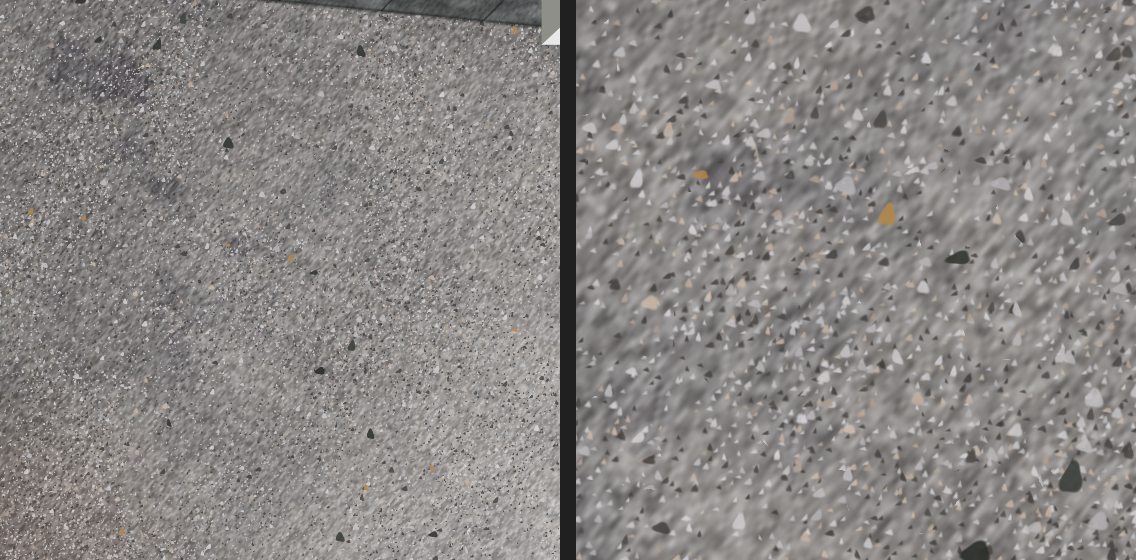
Left, the full canvas; right, a detail of the centre.
Write a Shadertoy shader that draws this texture.

```glsl
#define GRAIN_CONTRAST 0.30
#define GRAIN_ANGLE 0.85
#define CHIP_SHARE 0.46
#define EDGE 0.0012
#define CEMENT vec3(1.015, 0.995, 0.98)
#define STAIN vec3(0.76, 0.75, 0.80)
#define WHITE_CHIP vec3(0.79, 0.78, 0.79)
#define WARM_CHIP vec3(0.76, 0.69, 0.63)
#define DARK_CHIP vec3(0.28, 0.27, 0.26)
#define PEBBLE vec3(0.19, 0.20, 0.18)
#define OCHRE vec3(0.70, 0.53, 0.28)

float hash(vec2 p) {
    return fract(sin(dot(p, vec2(127.1, 311.7))) * 43758.5);
}

mat2 turn(float a) {
    float c = cos(a), s = sin(a);
    return mat2(c, -s, s, c);
}

float noise(vec2 p) {
    vec2 i = floor(p), f = fract(p);
    f = f * f * (3.0 - 2.0 * f);
    return mix(mix(hash(i), hash(i + vec2(1, 0)), f.x),
               mix(hash(i + vec2(0, 1)), hash(i + vec2(1, 1)), f.x), f.y);
}

float fbm(vec2 p) {
    float sum = 0.0, amp = 0.5;
    for (int i = 0; i < 4; i++) {
        sum += amp * noise(p);
        p = turn(0.6) * p * 2.1 + 7.3;
        amp *= 0.5;
    }
    return sum / 0.9375;
}

// One irregular stone per cell: x is its coverage, y a random tint
vec2 chip(vec2 uv, float cells, float share, float radius, float seed) {
    vec2 p = turn(seed) * uv * cells + 17.0 * seed;
    vec2 key = floor(p) + 31.7 * seed;
    if (hash(key) > share) return vec2(0.0);
    float shape = hash(key + 9.2), tint = hash(key + 2.6);
    vec2 center = 0.3 + 0.4 * vec2(hash(key + 3.1), hash(key + 5.7));
    vec2 q = turn(GRAIN_ANGLE - seed + 2.4 * (shape - 0.5)) * (fract(p) - center);
    q.y *= 1.1 + 0.8 * hash(key + 6.4);
    float d = length(q) * (1.0 + 0.17 * sin(3.0 * atan(q.y, q.x) + 6.3 * shape));
    float r = radius * (0.6 + 0.4 * hash(key + 8.3)), soft = EDGE * cells;
    return vec2(1.0 - smoothstep(r - soft, r + soft, d), tint);
}

// Short slanted streaks, coarse and fine
float grain(vec2 uv) {
    vec2 p = turn(GRAIN_ANGLE) * uv;
    return 0.6 * noise(p * vec2(105.0, 240.0)) + 0.5 * noise(p * vec2(190.0, 330.0) + 40.0) - 0.55;
}

vec3 concrete(vec2 uv) {
    // Uneven light, cloudy stains and a warm lower left corner
    float light = 0.475 + 0.15 * uv.x * (1.2 - uv.y) + 0.02 * (1.0 - uv.y);
    light += 0.12 * (fbm(uv * 5.0 + 3.0) - 0.5);
    vec3 color = CEMENT * light;
    float patchy = exp(-8.0 * dot(uv - vec2(0.18, 0.68), uv - vec2(0.18, 0.68)));
    float stain = smoothstep(0.46, 0.75, fbm(uv * 9.0 + 12.0)) * (0.2 + 0.8 * patchy);
    color *= mix(vec3(1.0), STAIN, stain);
    color *= mix(vec3(1.0), vec3(0.97, 0.92, 0.90), smoothstep(0.5, 0.0, length(uv)));
    color += GRAIN_CONTRAST * grain(uv) * (0.85 + 0.4 * fbm(uv * 14.0));

    // Small aggregate, gathered in loose clusters
    float cluster = 0.35 + 0.9 * smoothstep(0.3, 0.7, fbm(uv * 7.0 + 21.0));
    for (int i = 0; i < 5; i++) {
        float layer = float(i);
        float cells = 165.0 * pow(0.75, layer);
        float share = CHIP_SHARE * cluster * pow(0.68, layer);
        vec2 c = chip(uv, cells, share, 0.30, 1.0 + 0.7 * layer);
        vec3 stone = c.y < 0.27 ? DARK_CHIP : c.y < 0.45 ? WARM_CHIP : WHITE_CHIP;
        stone *= 0.88 + 0.2 * fract(c.y * 13.0);
        color = mix(color, stone, 0.85 * c.x);
    }

    // Rare larger pebbles and ochre stones
    vec2 dark = chip(uv, 14.0, 0.09, 0.15, 5.3);
    color = mix(color, PEBBLE * (0.8 + 0.6 * dark.y), 0.92 * dark.x);
    vec2 gold = chip(uv, 19.0, 0.035, 0.13, 6.1);
    return mix(color, OCHRE, 0.85 * gold.x);
}

void mainImage(out vec4 fragColor, in vec2 fragCoord) {
    vec2 uv = fragCoord / iResolution.y;
    vec3 color = concrete(uv);

    // Darker slanted strip along the top right, with a shadowed joint
    float joint = uv.y - 1.0 + 0.097 * (uv.x - 0.475);
    vec3 strip = vec3(0.36, 0.37, 0.37) * (0.6 + 0.8 * fbm(uv * vec2(24.0, 45.0)));
    strip += 0.15 * grain(uv);
    strip *= 1.0 - 0.45 * smoothstep(0.004, 0.0, abs(fract((uv.x - uv.y) * 5.0) - 0.5) * 0.2);
    color = mix(color, strip, smoothstep(-EDGE, EDGE, joint));
    color *= 1.0 - 0.35 * smoothstep(0.006, 0.0, abs(joint));

    // Plain corner block with a bright bevel
    float block = smoothstep(-EDGE, EDGE, min(uv.x - 0.967, uv.y - 0.92));
    float bevel = smoothstep(-EDGE, EDGE, 0.92 + 0.93 * (uv.x - 0.967) - uv.y);
    color = mix(color, mix(vec3(0.56, 0.56, 0.54), vec3(0.91), bevel), block);

    fragColor = vec4(clamp(color, 0.0, 1.0), 1.0);
}
```
